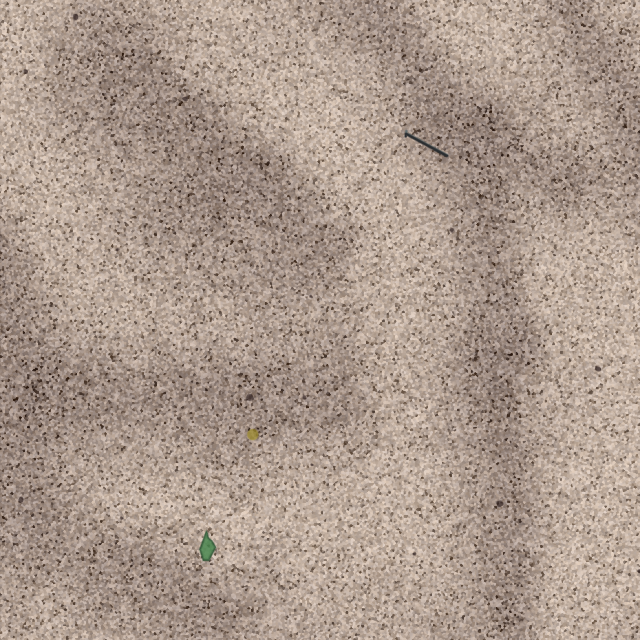
Write a Shadertoy shader that draws this texture.

```glsl
// Rippled beach sand: soft shaded hollows under a layer of tiny irregular grains,
// with dark pebbles, a nail, a green shard and a yellow pebble on top.
// Hollows are warped soft capsules; grains are a smooth Voronoi of random tones.

vec3 hash3(vec2 p) {
    vec3 q = fract(p.xyx * vec3(0.1031, 0.1030, 0.0973));
    q += dot(q, q.yxz + 33.33);
    return fract((q.xxy + q.yzz) * q.zyx);
}

float noise(vec2 p) {
    vec2 i = floor(p), f = fract(p);
    f = f * f * (3.0 - 2.0 * f);
    return mix(mix(hash3(i).x, hash3(i + vec2(1, 0)).x, f.x),
               mix(hash3(i + vec2(0, 1)).x, hash3(i + vec2(1, 1)).x, f.x), f.y);
}

float fbm(vec2 p) {
    float sum = 0.0, amp = 0.5;
    for (int i = 0; i < 4; i++) {
        sum += amp * noise(p);
        p = mat2(1.6, 1.2, -1.2, 1.6) * p + 7.3;
        amp *= 0.5;
    }
    return sum;
}

// Vector from the nearest point of segment ab to p
vec2 fromSegment(vec2 p, vec2 a, vec2 b) {
    vec2 ab = b - a;
    return p - a - ab * clamp(dot(p - a, ab) / dot(ab, ab), 0.0, 1.0);
}

// Shade of the wind-blown hollows: broad on the left, crisper toward the upper right
float hollows(vec2 p) {
    const vec4 AXES[11] = vec4[11](
        vec4(0.19, 0.92, 0.36, 0.75), vec4(0.40, 0.72, 0.50, 0.62),
        vec4(-0.03, 0.62, 0.06, 0.40), vec4(0.03, 0.36, 0.07, 0.20),
        vec4(0.21, 0.13, 0.36, 0.03), vec4(0.16, 0.41, 0.53, 0.39),
        vec4(0.58, 1.02, 0.73, 0.82), vec4(0.73, 0.82, 0.79, 0.45),
        vec4(0.79, 0.45, 0.78, -0.02), vec4(0.77, 0.77, 0.89, 0.71),
        vec4(0.90, 1.00, 1.01, 0.73));
    p += 0.10 * (vec2(fbm(p * 5.0), fbm(p * 5.0 + 31.0)) - 0.47);
    float light = 1.0;
    for (int i = 0; i < 11; i++) {
        vec4 axis = AXES[i];
        vec2 away = fromSegment(p, axis.xy, axis.zw);
        float dist = length(away);
        float side = dot(away, vec2(0.8, 0.6)) / max(dist, 1e-4);
        float width = mix(0.085, 0.052, smoothstep(0.2, 0.6, axis.x));
        float d = dist * (1.0 + 0.35 * side) / width;
        light *= 1.0 - 0.72 * exp(-d * d);
    }
    float drift = smoothstep(0.42, 0.75, fbm(p * 6.0 + 12.0));
    return 1.0 - light * (1.0 - 0.32 * drift);
}

// Tone of the grains (x) and a small warm or cool cast (y)
vec2 grains(vec2 p) {
    vec2 cell = floor(p), sum = vec2(0);
    float total = 0.0;
    for (int y = -1; y <= 1; y++)
    for (int x = -1; x <= 1; x++) {
        vec2 id = cell + vec2(x, y);
        vec3 rnd = hash3(id);
        vec2 d = id + rnd.xy - p;
        float weight = exp(-7.0 * dot(d, d));
        vec2 kind = hash3(id + 411.0).xy;
        float dark = smoothstep(0.88, 0.93, kind.x);
        sum += weight * vec2(0.24 * (rnd.z - 0.5) - 0.27 * dark, kind.y - 0.5);
        total += weight;
    }
    return sum / total;
}

void mainImage(out vec4 fragColor, in vec2 fragCoord) {
    vec2 p = fragCoord / iResolution.y;
    float aa = 1.0 / iResolution.y;

    // Sand
    float shade = hollows(p);
    vec2 grain = grains(p * 290.0);
    float clump = noise(p * 120.0) - 0.5;
    float tone = mix(0.775, 0.575, shade);
    tone += grain.x * (1.0 + 0.15 * shade) + clump * mix(0.04, 0.09, shade);
    vec3 color = tone + vec3(0.0, -0.07, -0.125 + 0.02 * shade);
    color += grain.y * vec3(0.02, 0.0, -0.03);

    // Scattered dark pebbles
    for (int i = 0; i < 18; i++) {
        vec3 rnd = hash3(vec2(float(i) * 3.7 + 1.0, 17.0));
        vec2 d = p - rnd.xy;
        float wobble = 0.003 * (noise(p * 260.0) - 0.5);
        float size = mix(0.0018, 0.0055, rnd.z * rnd.z);
        float cover = smoothstep(aa, -aa, length(d) + wobble - size);
        color = mix(color, vec3(0.27, 0.21, 0.20) + grain.x * 0.4, 0.85 * cover);
    }

    // Nail with a small head and a lit upper edge
    vec2 tip = vec2(0.698, 0.757), head = vec2(0.635, 0.791);
    vec2 off = fromSegment(p, head, tip);
    float nail = min(length(off) - 0.0026,
                     length(fromSegment(p, head - vec2(0.001, 0.004), head + vec2(0.0, 0.004))) - 0.002);
    vec3 steel = mix(vec3(0.17, 0.18, 0.19), vec3(0.39, 0.43, 0.43), smoothstep(0.0, 0.003, off.y));
    color = mix(color, steel, smoothstep(aa, -aa, nail));

    // Green shard: half-planes with a round bite
    vec2 q = p - vec2(0.323, 0.146);
    float shard = max(max(dot(q, vec2(-0.94, 0.34)) - 0.0095, dot(q, vec2(-0.95, -0.30)) - 0.0125),
                      max(dot(q, vec2(0.885, -0.465)) - 0.0138, dot(q, vec2(0.86, 0.51)) - 0.0124));
    shard = max(max(shard, -q.y - 0.0225), 0.011 - length(q - vec2(0.013, 0.020)));
    vec3 glass = mix(vec3(0.20, 0.34, 0.22), vec3(0.36, 0.55, 0.36), smoothstep(0.0, -0.005, shard));
    color = mix(color, glass + grain.x * 0.2, smoothstep(aa, -aa, shard));

    // Yellow pebble
    float pebble = length(p - vec2(0.395, 0.321)) - 0.0088;
    color = mix(color, vec3(0.62, 0.55, 0.27) + grain.x * 0.3, smoothstep(aa, -aa, pebble));

    fragColor = vec4(clamp(color, 0.0, 1.0), 1.0);
}
```
